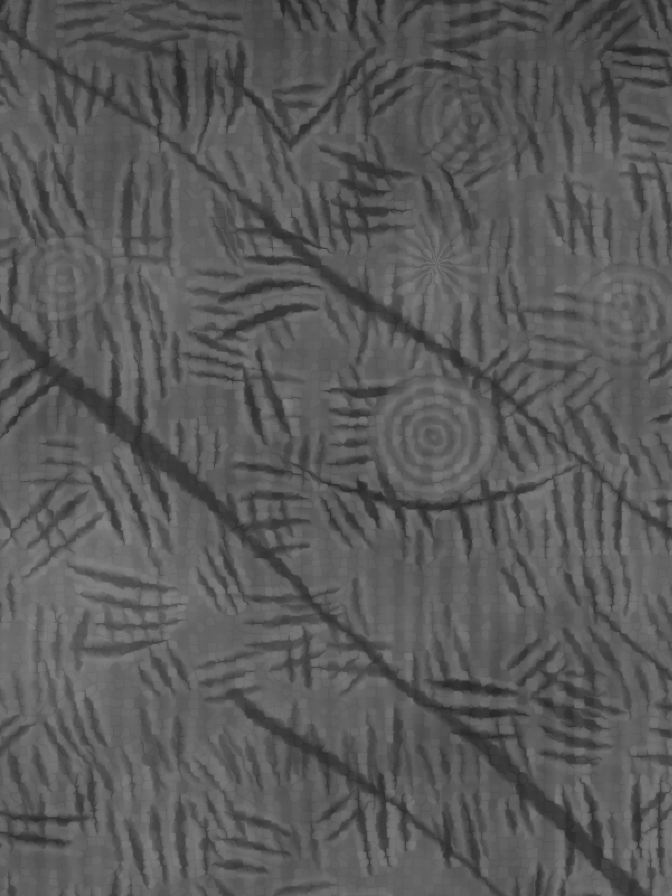
Give the GLSL for this texture, as a Shadertoy shader.

```glsl
// Weathered grey rock face covered with carved grooves, rings and long cracks.
// Clusters of tapered strokes are scattered on jittered grids, and the relief is
// then broken into small blocky grains by cellular noise.

#define BASE_TONE 0.368
#define GROOVE_DEPTH 0.150
#define RIM_LIGHT 0.062
#define CRACK_DEPTH 0.150
#define STREAK_TONE 0.020
#define GRAIN_SIZE 0.0105
#define GRAIN_TONE 0.030
#define GRAIN_SHIFT 0.45
#define RING_PITCH 0.0150
#define EDGE_SOFT 0.0032

// Rings: centre, radius, strength
const vec4 RINGS[4] = vec4[4](vec4(.484, .512, .070, 1.), vec4(.530, .865, .060, .55),
                              vec4(.700, .650, .055, .60), vec4(.070, .690, .050, .60));
// Cracks: height at the left edge, fall, half width, start
const vec4 CRACKS[4] = vec4[4](vec4(.650, .908, .0095, -.1), vec4(.980, .760, .0058, -.1),
                               vec4(.437, .780, .0055, .25), vec4(.888, .860, .0060, .65));

vec2 hash2(vec2 p) {
    vec2 k = vec2(dot(p, vec2(127.1, 311.7)), dot(p, vec2(269.5, 183.3)));
    return fract(sin(k) * 43758.545);
}

mat2 turn(float a) {
    float c = cos(a), s = sin(a);
    return mat2(c, s, -s, c);
}

// Smooth wandering value in about -1..1 from layered sines
float waves(vec2 p) {
    float sum = 0., gain = .55;
    for (int i = 0; i < 4; i++) {
        sum += gain * sin(p.x + 1.3 * sin(p.y * .8)) * cos(p.y + 1.1 * sin(p.x * .7));
        p = turn(1.1) * p * 1.9 + 2.7;
        gain *= .62;
    }
    return sum;
}

// Groove in x, pale rim in y, from the distance to the groove's edge
vec2 carve(float d) {
    float rim = (d - .0055) / .0045;
    return vec2(smoothstep(EDGE_SOFT, -EDGE_SOFT, d), exp(-rim * rim));
}

// Clusters of parallel tapered strokes, one per jittered grid cell
vec2 strokes(vec2 p, float size, float seed) {
    vec2 result = vec2(0.), cell = floor(p / size);
    for (int j = -1; j <= 1; j++)
    for (int i = -1; i <= 1; i++) {
        vec2 id = cell + vec2(i, j);
        vec2 place = hash2(id + seed), kind = hash2(id + seed + 17.3), form = hash2(id + seed + 41.9);
        vec2 q = p - (id + .5 + .6 * (place - .5)) * size;
        float lean = mix(-.12, .55, kind.y);
        if (kind.x < .26) lean = 1.57 + .5 * (kind.y - .5);
        else if (kind.x < .36) lean = -.8;
        q = turn(-lean) * q;
        q.x += (form.x - .5) * 5. * q.y * q.y;
        q.x /= 1. + (form.y - .5) * 9. * q.y;
        float pitch = size * mix(.19, .26, form.x);
        float k = clamp(round(q.x / pitch), -1., floor(form.y * 2.5));
        vec2 vary = hash2(id + seed + k * 7.7);
        q.x -= k * pitch;
        q.y -= (vary.x - .5) * size * .2;
        float taper = 1. - pow(abs(q.y) / (size * mix(.26, .56, vary.y)), 2.);
        float halfWidth = size * mix(.030, .052, vary.x);
        vec2 mark = carve(abs(q.x) - halfWidth * taper);
        result = max(result, mark * smoothstep(0., .3, taper) * mix(.5, 1., place.y));
    }
    return result;
}

// Blocky cellular noise: cell centre, cell hash, distance to the seam
vec4 grains(vec2 p) {
    vec2 g = p / GRAIN_SIZE, cell = floor(g), centre = g;
    float near = 9., next = 9.;
    for (int j = -1; j <= 1; j++)
    for (int i = -1; i <= 1; i++) {
        vec2 id = cell + vec2(i, j), c = id + .15 + .7 * hash2(id);
        vec2 a = abs(g - c);
        float d = max(a.x, a.y);
        if (d < near) { next = near; near = d; centre = c; }
        else next = min(next, d);
    }
    return vec4(centre * GRAIN_SIZE, hash2(floor(centre) + 5.1).x, next - near);
}

float rock(vec2 p) {
    // Broad stains, darker towards the top, and faint upright streaks
    float tone = BASE_TONE + .046 * waves(p * 11. + 1.7) + .022 * waves(p * 38.);
    tone -= .055 * smoothstep(.80, 1., p.y) + .05 * smoothstep(.2, 0., distance(p, vec2(.62, 1.)));
    tone += .045 * smoothstep(.28, 0., distance(p, vec2(.10, .32)));
    tone += STREAK_TONE * sin(p.x * 235. + 2. * waves(p * vec2(14., 6.))) * (.8 + waves(p * 9. + 4.));

    vec2 w = p + .004 * vec2(waves(p * 32.), waves(p * 32. + 9.));
    vec2 marks = max(strokes(w, .118, 3.), .85 * strokes(w + .37, .082, 29.));

    // Concentric rings clear the strokes beneath them
    for (int i = 0; i < 4; i++) {
        vec4 ring = RINGS[i];
        float r = length((w - ring.xy) * vec2(1., 1.06));
        float inside = ring.w * smoothstep(ring.z + .008, ring.z - .006, r);
        marks *= 1. - .92 * inside;
        tone += inside * (.022 + .040 * cos(r * 6.2832 / RING_PITCH));
        marks = max(marks, .5 * ring.w * carve(abs(r - ring.z - .003) - .002));
    }

    // Pale burst, hanging arc and zigzag
    vec2 b = w - vec2(.485, .705);
    float burst = smoothstep(.085, .02, length(b));
    tone += burst * (.055 + .035 * sin(atan(b.x, b.y) * 16.));
    marks *= 1. - .7 * burst;
    float arcX = w.x - .49, zigX = w.x - .325;
    float arc = abs(w.y - .437 - 1.75 * arcX * arcX) - .0045 * smoothstep(.20, .05, abs(arcX));
    marks = max(marks, carve(arc) * smoothstep(.20, .16, abs(arcX)));
    float zig = abs(w.y - .838 - 1.1 * abs(zigX)) * .67 - .004;
    marks = max(marks, .9 * carve(zig) * smoothstep(.08, .065, abs(zigX)));
    tone += RIM_LIGHT * marks.y * (1. - marks.x) - GROOVE_DEPTH * marks.x;

    // Long diagonal cracks cut through everything
    float crack = 0.;
    for (int i = 0; i < 4; i++) {
        vec4 c = CRACKS[i];
        float d = abs(w.y - c.x + c.y * w.x + .007 * sin(w.x * 19. + c.x * 20.)) * .75;
        float halfWidth = c.z * (.8 + .35 * sin(w.x * 13. + c.x * 9.));
        crack = max(crack, smoothstep(.004, -.004, d - halfWidth) * smoothstep(c.w - .01, c.w + .03, w.x));
    }
    return mix(tone, BASE_TONE - CRACK_DEPTH + .2 * (tone - BASE_TONE), crack * .92);
}

void mainImage(out vec4 fragColor, in vec2 fragCoord) {
    vec2 p = fragCoord / iResolution.y;
    vec4 grain = grains(p);
    float body = smoothstep(0., .28, grain.w);
    float tone = rock(mix(p, grain.xy, GRAIN_SHIFT * body));
    tone += GRAIN_TONE * (grain.z - .5) * body - .014 * (1. - body);
    fragColor = vec4(vec3(clamp(tone, .16, .56)), 1.);
}
```
